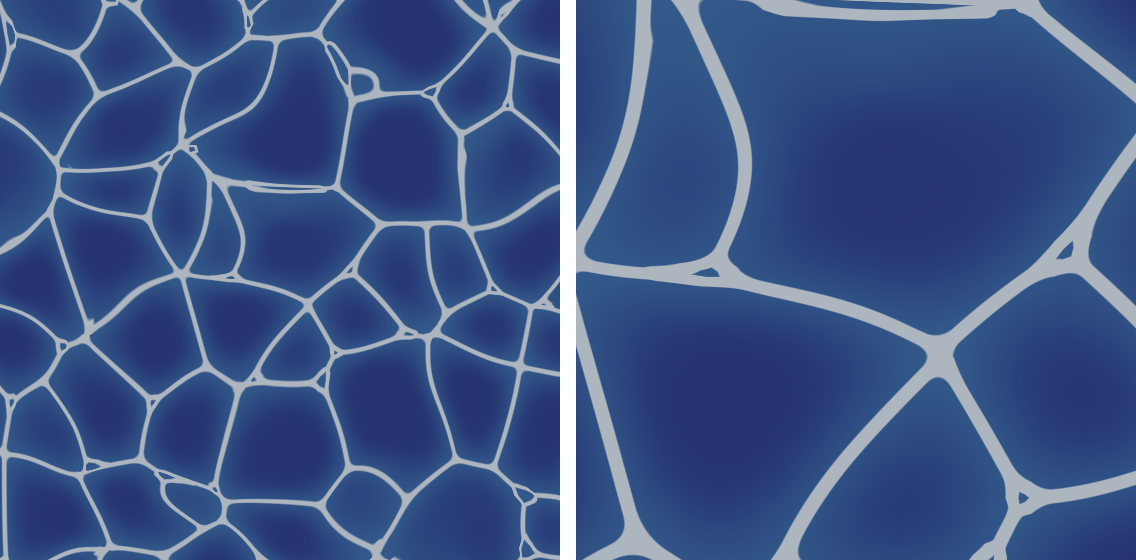
Left, the full canvas; right, a detail of the centre.
This pattern is drawn by a WebGL 2 fragment shader. Its source:

```glsl
#version 300 es
precision highp float;
// Blue cells with bowed pale walls and small bubbles at the wall junctions.

uniform vec2 u_resolution;
out vec4 fragColor;

const float CELLS = 6.7; // cells across the canvas

vec3 hash3(vec2 p) {
    vec3 q = fract(p.xyx * vec3(0.1031, 0.1030, 0.0973));
    q += dot(q, q.yxz + 33.33);
    return fract((q.xxy + q.yzz) * q.zyx);
}

// Smooth two-channel value noise, from -1 to 1
vec2 noise2(vec2 p) {
    vec2 i = floor(p), f = fract(p);
    f = f * f * f * (f * (f * 6.0 - 15.0) + 10.0);
    vec2 low = mix(hash3(i).xy, hash3(i + vec2(1, 0)).xy, f.x);
    vec2 high = mix(hash3(i + vec2(0, 1)).xy, hash3(i + vec2(1, 1)).xy, f.x);
    return 2.0 * mix(low, high, f.y) - 1.0;
}

float smoothMin(float a, float b, float k) {
    float h = max(k - abs(a - b), 0.0) / k;
    return min(a, b) - 0.25 * h * h * k;
}

// Distance to the wall between two sites, each held as (distance, gradient, key)
float wallDistance(vec4 a, vec4 b) {
    return (b.x - a.x) / max(length(a.yz - b.yz), 0.35);
}

void main() {
    vec2 uv = gl_FragCoord.xy / u_resolution.y;
    vec2 p = uv * CELLS + 20.0;
    p += 0.2 * noise2(p * 0.8 + 7.0);

    // Four nearest weighted sites, in order; the weights bend the walls
    vec4 s1 = vec4(9.0, 0, 0, 0), s2 = s1, s3 = s1, s4 = s1;
    float total = 0.0;
    vec2 cell = floor(p);
    for (int y = -2; y <= 2; y++) {
        for (int x = -2; x <= 2; x++) {
            vec2 id = cell + vec2(x, y);
            vec3 rnd = hash3(id);
            vec2 offset = p - id - rnd.xy;
            float dist = sqrt(dot(offset, offset) + 0.03);
            vec4 site = vec4(dist - 0.5 * rnd.z, offset / dist, rnd.x + rnd.y);
            total += exp(-6.0 * site.x);
            if (site.x < s1.x) { s4 = s3; s3 = s2; s2 = s1; s1 = site; }
            else if (site.x < s2.x) { s4 = s3; s3 = s2; s2 = site; }
            else if (site.x < s3.x) { s4 = s3; s3 = site; }
            else if (site.x < s4.x) { s4 = site; }
        }
    }

    // Walls with filleted corners
    float wall = smoothMin(wallDistance(s1, s2), wallDistance(s1, s3), 0.08);

    // Rounded triangular bubble around some junctions of three cells
    float pick = fract((s1.w + s2.w + s3.w) * 17.0);
    float radius = pick < 0.4 ? -0.2 : mix(0.05, 0.13, pow((pick - 0.4) / 0.6, 2.0));
    radius = mix(-0.1, radius, smoothstep(0.0, 0.2, s4.x - s3.x));
    float bubble = (s3.x - s1.x + 0.5 * (s2.x - s1.x)) / 1.7 - radius;
    float edge = bubble < 0.0 ? -bubble : smoothMin(wall, bubble, 0.06);

    // Fill darkens softly away from the walls
    float depth = -log(max(total * exp(6.0 * s1.x) - 1.0, 1e-4)) / 6.0;
    vec3 rim = vec3(0.20, 0.355, 0.545);
    vec3 core = vec3(0.145, 0.20, 0.445);
    vec3 color = mix(rim, core, smoothstep(-0.2, 0.5, depth));

    // Pale lines
    float soft = CELLS / u_resolution.y;
    float line = 1.0 - smoothstep(0.028 - soft, 0.028 + soft, edge);
    color = mix(color, vec3(0.68, 0.71, 0.75), line);
    fragColor = vec4(color, 1.0);
}
```
